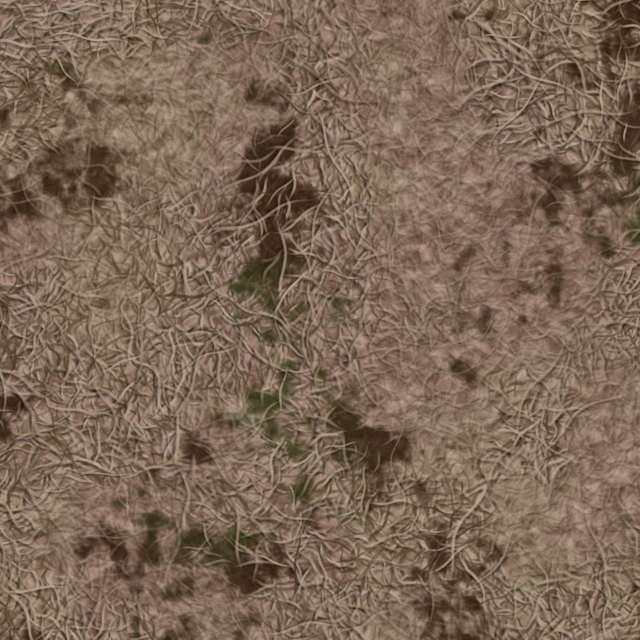
Give the GLSL for this texture, as a WebGL 2 fragment shader.

```glsl
#version 300 es
precision highp float;

uniform vec2 u_resolution;
out vec4 fragColor;

vec4 hash4(vec2 p) {
  vec4 q = fract(p.xyxy * vec4(0.1031, 0.1030, 0.0973, 0.1099));
  q += dot(q, q.wzxy + 33.33);
  return fract((q.xxyz + q.yzzw) * q.zywx);
}

float noise(vec2 p) {
  vec2 i = floor(p), f = fract(p);
  f = f * f * (3.0 - 2.0 * f);
  float low = mix(hash4(i).x, hash4(i + vec2(1, 0)).x, f.x);
  float high = mix(hash4(i + vec2(0, 1)).x, hash4(i + vec2(1, 1)).x, f.x);
  return mix(low, high, f.y);
}

float fbm(vec2 p) {
  float sum = 0.0, amp = 0.533;
  for (int i = 0; i < 4; i++) {
    sum += amp * noise(p);
    p = mat2(1.6, 1.2, -1.2, 1.6) * p + 7.3;
    amp *= 0.5;
  }
  return sum;
}

// Bare earth with soft mottling and fine grit
vec3 soil(vec2 p) {
  vec2 warp = vec2(fbm(p * 14.0), fbm(p * 14.0 + 31.0)) - 0.5;
  float broad = fbm(p * 5.0 + 11.0) - 0.5;
  float grit = fbm((p + warp * 0.06) * vec2(60.0, 85.0)) - 0.5;
  vec3 color = mix(vec3(0.585, 0.468, 0.415), vec3(0.56, 0.48, 0.39), smoothstep(-0.1, 0.15, broad));
  return color + 0.12 * broad + 0.42 * grit;
}

// Dark, partly green tufts and the gaps under them
vec3 addTufts(vec3 color, vec2 p, float strength) {
  float field = 0.58 * fbm(p * 7.0 + 3.0) + 0.42 * fbm(p * 38.0 + 17.0);
  float cover = smoothstep(0.54, 0.70, field);
  float green = smoothstep(0.56, 0.70, fbm(p * 4.0 + 53.0));
  vec3 shade = mix(vec3(0.19, 0.125, 0.065), vec3(0.20, 0.22, 0.085), green);
  return mix(color, shade, cover * strength);
}

// Scattered pale stones with ragged outlines
vec3 addStones(vec3 color, vec2 p) {
  vec2 cell = floor(p * 4.0);
  vec4 h = hash4(cell + 71.0);
  vec2 d = (p * 4.0 - cell - 0.3 - 0.4 * h.xy) * vec2(0.8, 1.2);
  float edge = length(d) + 0.22 * (fbm(p * 32.0) - 0.5);
  float cover = (1.0 - smoothstep(0.09, 0.13, edge)) * step(0.87, h.z);
  return mix(color, vec3(0.68, 0.60, 0.54) + 0.25 * (fbm(p * 60.0) - 0.5), cover * 0.85);
}

// One layer of bent, tapered stalks, one per grid cell
vec3 addStalks(vec3 color, vec2 p, float scale, float seed) {
  float pixel = scale / u_resolution.y;
  vec2 g = p * scale + seed * 5.37;
  vec2 home = floor(g);
  for (int j = -1; j <= 1; j++) {
    for (int i = -1; i <= 1; i++) {
      vec2 cell = home + vec2(i, j);
      vec4 h = hash4(cell + seed * 19.0);
      vec4 k = hash4(cell + seed * 43.0 + 101.0);
      vec2 d = g - cell - h.xy;
      if (dot(d, d) > 1.0) continue;
      vec2 root = (cell + h.xy - seed * 5.37) / scale;
      float angle = -0.45 + 3.2 * (noise(root * 4.0) - 0.5) + 2.6 * (h.z - 0.5);
      float c = cos(angle), s = sin(angle);
      vec2 q = vec2(c * d.x + s * d.y, c * d.y - s * d.x);
      q.y += (k.x - 0.5) * 0.5 * q.x * q.x + 0.05 * sin(q.x * 6.0 + k.y * 6.3);
      float reach = mix(0.45, 0.95, h.w);
      float taper = 1.0 - smoothstep(0.35, 1.0, abs(q.x) / reach);
      float width = scale * mix(0.0011, 0.0026, k.y) * (0.4 + 0.6 * taper);
      float body = taper * (1.0 - smoothstep(0.25 * width, width + pixel, abs(q.y)));
      float under = taper * (1.0 - smoothstep(0.0, 2.0 * width + pixel, abs(q.y + 1.8 * width)));
      float thick = mix(0.4, 1.0, smoothstep(0.35, 0.6, noise(root * 6.0 + 23.0)));
      float pale = step(0.37, k.z);
      vec3 straw = mix(vec3(0.65, 0.56, 0.45), vec3(0.76, 0.675, 0.60), k.w);
      vec3 withered = mix(vec3(0.28, 0.205, 0.135), vec3(0.43, 0.36, 0.26), k.w);
      color *= 1.0 - 0.22 * under * thick * pale;
      color = mix(color, mix(withered, straw, pale), body * thick * mix(0.4, 0.85, k.x));
    }
  }
  return color;
}

void main() {
  vec2 p = gl_FragCoord.xy / u_resolution.y;
  vec3 color = addStones(soil(p), p);

  // Short litter below, long stalks on top
  for (int n = 0; n < 7; n++) {
    color = addStalks(color, p, mix(42.0, 22.0, float(n) / 6.0), float(n) + 1.0);
  }
  color = addTufts(color, p, 0.85);
  for (int n = 0; n < 6; n++) {
    color = addStalks(color, p, mix(24.0, 8.0, float(n) / 5.0), float(n) + 9.0);
  }

  color += 0.10 * (fbm(p * 110.0) - 0.5);
  fragColor = vec4(clamp(color, 0.0, 1.0), 1.0);
}
```
